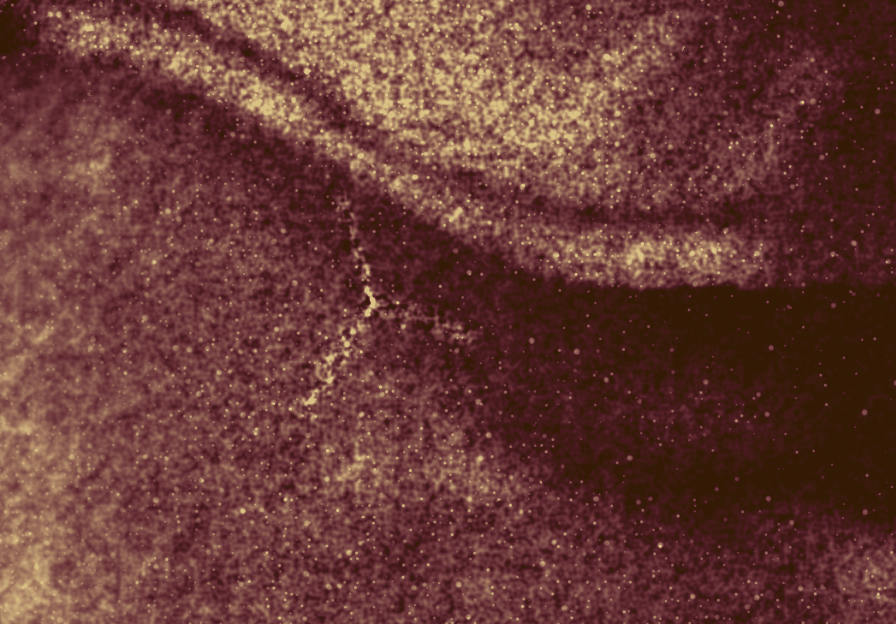
A Shadertoy shader for this texture:

```glsl
const vec3 PALETTE[7] = vec3[7](
    vec3(0.20, 0.10, 0.02), vec3(0.28, 0.10, 0.12), vec3(0.40, 0.18, 0.21),
    vec3(0.49, 0.29, 0.28), vec3(0.60, 0.43, 0.35), vec3(0.74, 0.60, 0.44),
    vec3(0.85, 0.76, 0.52));
const vec2 STREAK_DIR = vec2(0.71, 0.70);
const float RIDGE_HEIGHT = 0.045;
const float GROOVE_HEIGHT = 0.108;
const float GRAIN_BASE = 0.13;
const float GRAIN_GAIN = 0.85;
const float FLECK_GAIN = 0.55;

vec2 hash2(vec2 p) {
    vec3 q = fract(p.xyx * vec3(0.1031, 0.1030, 0.0973));
    q += dot(q, q.yzx + 33.33);
    return fract((q.xx + q.yz) * q.zy);
}

float cornerSlope(vec2 cell, vec2 offset) {
    float a = 6.2832 * hash2(cell).x;
    return dot(vec2(cos(a), sin(a)), offset);
}

float gradientNoise(vec2 p) {
    vec2 i = floor(p), f = fract(p);
    vec2 u = f * f * f * (f * (f * 6.0 - 15.0) + 10.0);
    vec2 e = vec2(0.0, 1.0);
    float low = mix(cornerSlope(i, f), cornerSlope(i + e.yx, f - e.yx), u.x);
    float high = mix(cornerSlope(i + e, f - e), cornerSlope(i + 1.0, f - 1.0), u.x);
    return mix(low, high, u.y);
}

float glow(vec2 p, vec2 centre, vec2 radius) {
    vec2 q = (p - centre) / radius;
    return exp(-dot(q, q));
}

float segmentDist(vec2 p, vec2 a, vec2 b) {
    vec2 ab = b - a;
    return length(p - a - ab * clamp(dot(p - a, ab) / dot(ab, ab), 0.0, 1.0));
}

float strand(vec2 p, vec2 a, vec2 b, float width) {
    float d = segmentDist(p, a, b) / width;
    return exp(-d * d);
}

// Small bright grains, one jittered dot per occupied cell
float flecks(vec2 p, float scale, float density) {
    vec2 cell = floor(p * scale);
    vec2 pick = hash2(cell + 71.0);
    vec2 centre = 0.3 + 0.4 * hash2(cell + 19.0);
    float radius = 0.12 + 0.2 * pick.y;
    float dotMask = 1.0 - smoothstep(radius * 0.4, radius + 0.1, length(fract(p * scale) - centre));
    return dotMask * step(pick.x, density) * (0.4 + 0.6 * pick.y);
}

// Slope and ridge above the main edge; d is the height over that edge
float upperTone(vec2 p, float d) {
    float slope = mix(0.70, 0.07, smoothstep(0.72, 1.4, p.x + 0.25 * (p.y - 0.7)));
    slope += 0.24 * strand(p, vec2(0.88, 0.79), vec2(1.06, 0.95), 0.04);
    slope += 0.22 * strand(p, vec2(1.17, 0.70), vec2(1.30, 0.88), 0.05);
    slope -= 0.18 * glow(p, vec2(0.88, 0.98), vec2(0.09, 0.08));
    float ridge = 0.62 * smoothstep(0.0, 0.14, p.x) * (1.0 - 0.72 * smoothstep(1.12, 1.3, p.x));
    ridge += 0.18 * glow(p, vec2(0.42, 0.85), vec2(0.13, 0.08));
    ridge -= 0.18 * glow(p, vec2(0.82, 0.59), vec2(0.08, 0.06));
    float profile = exp(-pow((d - RIDGE_HEIGHT) / 0.043, 2.0));
    float tone = mix(slope, ridge, 1.0 - smoothstep(0.07, 0.12, d));
    tone *= mix(1.0, 0.35 + 0.65 * profile, 1.0 - smoothstep(0.05, 0.09, d));
    float grooveY = GROOVE_HEIGHT - 0.028 * glow(p, vec2(0.64, p.y), vec2(0.12, 1.0));
    float groove = exp(-pow((d - grooveY) / 0.027, 2.0));
    groove *= 1.0 - 0.4 * glow(p, vec2(0.66, p.y), vec2(0.12, 1.0));
    return mix(tone, 0.14, 0.85 * groove);
}

// Lit ground and the widening shadow below the main edge
float lowerTone(vec2 p, float wobble) {
    float lit = mix(0.40, 0.21, smoothstep(0.7, 1.2, p.x));
    lit += 0.30 * glow(p, vec2(-0.02, 0.22), vec2(0.17, 0.36));
    lit += 0.16 * glow(p, vec2(0.15, 0.75), vec2(0.06, 0.06));
    lit += 0.14 * glow(p, vec2(0.15, 0.04), vec2(0.10, 0.10));
    lit += 0.13 * glow(p, vec2(0.57, 0.22), vec2(0.07, 0.07));
    lit += 0.20 * glow(p, vec2(0.77, 0.24), vec2(0.07, 0.05));
    lit += 0.26 * glow(p, vec2(1.43, 0.08), vec2(0.09, 0.09));
    lit -= 0.15 * glow(p, vec2(0.66, 0.11), vec2(0.10, 0.08));
    float shade = mix(0.20, -0.02, smoothstep(0.4, 1.25, p.x));
    shade += 0.17 * glow(p, vec2(1.12, 0.34), vec2(0.15, 0.07));
    shade += 0.06 * glow(p, vec2(0.85, 0.40), vec2(0.18, 0.09));
    float shadowFoot = 0.17 + 0.68 * (1.0 - smoothstep(0.1, 1.05, p.x));
    return mix(lit, shade, smoothstep(-0.09, 0.08, p.y - shadowFoot + wobble));
}

void mainImage(out vec4 fragColor, in vec2 fragCoord) {
    vec2 p = fragCoord / iResolution.y;
    float broad = gradientNoise(p * 9.0 + 4.0);
    float mottle = gradientNoise(p * 27.0);
    vec2 along = vec2(dot(p, STREAK_DIR), dot(p, vec2(-STREAK_DIR.y, STREAK_DIR.x)));
    float streaks = gradientNoise(along * vec2(11.0, 38.0));

    // Main edge sweeping down from the upper left
    float edgeY = 0.54 + 0.36 * (1.0 - smoothstep(0.1, 1.0, p.x));
    float d = p.y - edgeY + 0.008 * mottle;
    float softness = mix(0.035, 0.009, smoothstep(0.1, 0.8, p.x));
    float above = smoothstep(-softness, softness, d);
    float tone = mix(lowerTone(p, 0.09 * broad), upperTone(p, d), above);

    // Grain, softer toward the lower left
    float blur = (1.0 - smoothstep(0.0, 0.5, p.x)) * (1.0 - above);
    float coarse = gradientNoise(p * 62.0 + 0.3 * mottle);
    float fine = gradientNoise(p * 125.0 + 8.0);
    float grain = 0.30 * broad + 0.40 * mottle + 0.35 * streaks;
    grain += mix(0.85, 0.45, blur) * coarse + mix(0.75, 0.25, blur) * fine;
    float lightness = clamp(tone, 0.0, 1.0);
    tone += grain * (GRAIN_BASE + GRAIN_GAIN * lightness * (1.0 - 0.35 * lightness));

    // Branching pale strand
    vec2 q = p + 0.012 * vec2(mottle, broad);
    float branch = strand(q, vec2(0.552, 0.678), vec2(0.595, 0.52), 0.009);
    branch += strand(q, vec2(0.595, 0.52), vec2(0.492, 0.34), 0.014) * 0.85;
    branch += strand(q, vec2(0.595, 0.515), vec2(0.75, 0.46), 0.016) * 0.7;
    tone += branch * clamp(0.32 + 0.9 * coarse + 0.6 * fine, 0.0, 0.7);

    // Scattered flecks
    float density = 0.05 + 0.35 * lightness;
    float sparkle = flecks(p, 58.0, density * 0.6) + flecks(p + 3.7, 105.0, density);
    tone += FLECK_GAIN * sparkle * (1.0 - 0.6 * blur) * (1.0 - 0.5 * lightness);

    float level = clamp(tone, 0.0, 0.999) * 6.0;
    int stop = int(level);
    fragColor = vec4(mix(PALETTE[stop], PALETTE[stop + 1], fract(level)), 1.0);
}
```
